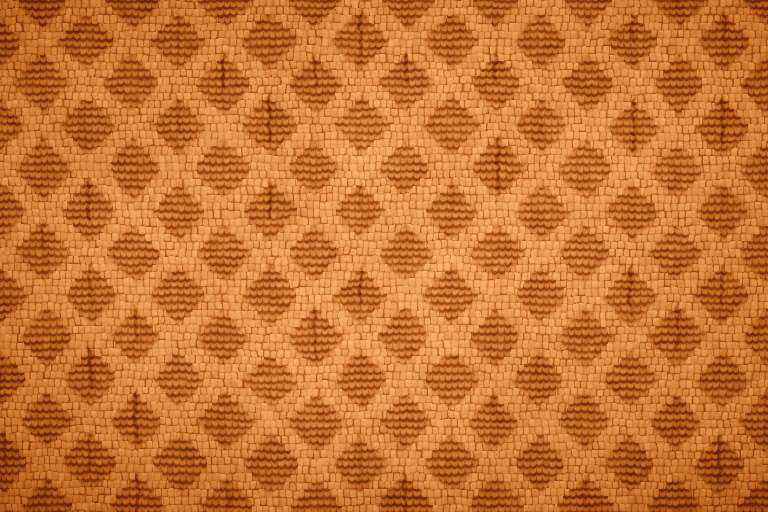
Give the GLSL for this texture, as a Shadertoy shader.

```glsl
// Orange terry cloth: staggered pointed diamonds of ribbed, recessed stitches
// set in a ground of small raised loops. A lattice places the diamonds, hashes
// vary their size, centre creases and loops, and a vignette darkens the rim.

const vec3 DEEP  = vec3(0.42, 0.14, 0.01);
const vec3 AMBER = vec3(0.73, 0.38, 0.11);
const vec3 LIGHT = vec3(0.97, 0.69, 0.41);

const vec2 CELL = vec2(0.1777, 0.1646);    // lattice pitch, in canvas heights
const vec2 ORIGIN = vec2(0.170, 0.916);    // centre of one diamond
const vec2 STITCHES = vec2(78.0, 66.0);    // stitches per canvas height
const vec2 HALF_SIZE = vec2(0.295, 0.335); // diamond half size, in cells

float hash(vec2 p) {
    return fract(sin(dot(p, vec2(127.1, 311.7))) * 43758.5453);
}

float noise(vec2 p) {
    vec2 i = floor(p), f = fract(p);
    f = f * f * (3.0 - 2.0 * f);
    return mix(mix(hash(i), hash(i + vec2(1, 0)), f.x),
               mix(hash(i + vec2(0, 1)), hash(i + vec2(1, 1)), f.x), f.y);
}

// Signed noise pair used to bend the weave
vec2 wander(vec2 p) {
    return vec2(noise(p), noise(p + 37.2)) - 0.5;
}

// Slight narrowing of the cloth towards its lower edge
vec2 taper(vec2 p) {
    const float axis = 0.78;
    p.x += (p.x - axis) * 0.016 * (0.92 - p.y);
    return p;
}

// Centre of the nearest point of the staggered lattice
vec2 nearestCentre(vec2 q) {
    vec2 a = floor(q + 0.5), b = floor(q) + 0.5;
    vec2 da = abs(q - a), db = abs(q - b);
    return da.x + da.y < db.x + db.y ? a : b;
}

// Diamond with slightly bulging sides; negative inside
float diamond(vec2 d, vec2 halfSize) {
    const float bulge = 1.13;
    vec2 k = pow(abs(d) / halfSize + 1e-4, vec2(bulge));
    return pow(k.x + k.y, 1.0 / bulge) - 1.0;
}

// Raised loops, each row shifted and each loop toned at random
float loopTone(vec2 s, float blur) {
    float row = floor(s.y);
    s.x += hash(vec2(row, 4.0));
    vec2 id = vec2(floor(s.x), row);
    vec2 f = fract(s) - 0.5;
    f += 0.22 * (vec2(hash(id), hash(id + 9.1)) - 0.5);
    vec2 box = abs(f) - vec2(0.16, 0.20);
    float edge = length(max(box, 0.0)) - 0.20;
    float gap = smoothstep(-blur, blur + 0.16, edge);
    float depth = mix(0.12, 0.46, hash(id + 3.3));
    return 0.95 + 0.10 * (hash(id + 5.7) - 0.5) + 0.10 * f.y - gap * depth;
}

// Gently scalloped ribs parted by soft dark grooves
float ribTone(vec2 s, float blur) {
    float scallop = abs(sin(3.14159 * s.x));
    float y = s.y + 0.22 * scallop;
    float fromGroove = 0.5 - abs(fract(y) - 0.5);
    float rib = smoothstep(0.06 - blur, 0.34 + blur, fromGroove);
    float notch = 1.0 - smoothstep(0.1, 0.6, scallop);
    float grain = hash(vec2(floor(s.x), floor(y)) + 21.0) - 0.5;
    float groove = 0.24 + 0.20 * noise(s * 0.6 + 8.0);
    return mix(groove, 0.78, rib) - 0.14 * notch * rib + 0.12 * grain;
}

// Ragged dark crease through the upper part of some diamonds
float crease(vec2 d, vec2 id, float blur) {
    float strength = smoothstep(0.45, 0.90, hash(id + 13.0));
    float wear = noise(vec2(d.y * 18.0, id.x * 7.0 + id.y));
    float bend = 0.04 * (wear - 0.5);
    float line = 1.0 - smoothstep(0.004, 0.020 + blur, abs(d.x + bend));
    float reach = mix(0.05, -0.30, hash(id + 17.0));
    return strength * line * (0.6 + 0.5 * wear)
         * smoothstep(reach - 0.05, reach + 0.05, d.y)
         * (1.0 - smoothstep(0.34, 0.44, d.y));
}

vec3 clothColour(float tone) {
    tone = clamp(tone, 0.0, 1.08);
    return tone < 0.5 ? mix(DEEP, AMBER, tone * 2.0)
                      : mix(AMBER, LIGHT, tone * 2.0 - 1.0);
}

void mainImage(out vec4 fragColor, in vec2 fragCoord) {
    vec2 uv = fragCoord / iResolution.xy;
    vec2 p = fragCoord / iResolution.y;
    float pixel = 1.0 / iResolution.y;

    // Weave bent by broad and fine wandering
    vec2 cloth = taper(p) + 0.006 * wander(p * 5.0) + 0.0045 * wander(p * 50.0);
    vec2 s = cloth * STITCHES;
    float stitchBlur = pixel * STITCHES.y * 0.5;

    // Diamond sides partly follow the stitches, giving stepped edges
    vec2 stepped = mix(cloth, (floor(s) + 0.5) / STITCHES, 0.5);
    vec2 q = (stepped - ORIGIN) / CELL;
    vec2 id = nearestCentre(q);
    vec2 shift = 0.03 * (vec2(hash(id), hash(id + 6.0)) - 0.5);
    vec2 vary = vec2(hash(id + 2.0), hash(id + 4.0)) - 0.5;
    float side = diamond(q - id - shift, HALF_SIZE * (1.0 + 0.14 * vary));
    float inside = 1.0 - smoothstep(-0.12, 0.10, side);

    float tone = mix(loopTone(s, stitchBlur), ribTone(s, stitchBlur * 0.4), inside);
    vec2 fromCentre = (cloth - ORIGIN) / CELL - id - shift;
    tone -= 0.34 * crease(fromCentre, id, pixel / CELL.x);

    // Uneven dye, fibre grain and rim shading
    tone += 0.08 * (noise(p * 7.0) - 0.5) + 0.10 * (noise(p * 160.0) - 0.5);
    vec2 v = uv - vec2(0.51, 0.53);
    tone -= 0.80 * dot(v, v);

    fragColor = vec4(clothColour(tone), 1.0);
}
```
